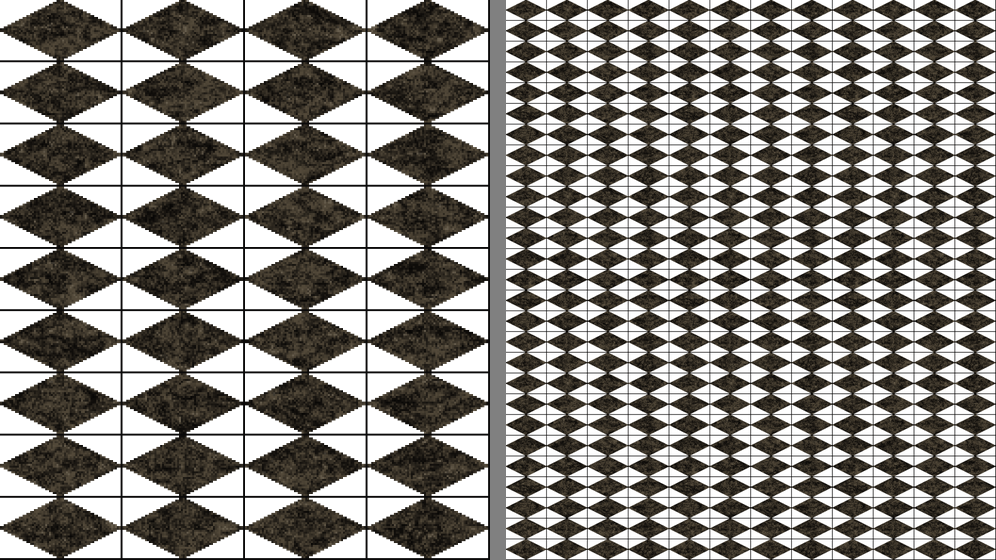
Left: one tile. Right: repeated 3 by 3.
This pattern is drawn by a Shadertoy shader. Its source:

```glsl
const vec2 REPEATS = vec2(4.0, 9.0);
const vec2 CELL = vec2(65.0, 33.0);   // stair steps per cell, one of them for the line
const vec3 PAPER = vec3(1.0);
const vec3 LINE = vec3(0.04, 0.035, 0.035);
const vec3 STONE_DARK = vec3(0.055, 0.046, 0.036);
const vec3 STONE_LIGHT = vec3(0.325, 0.288, 0.226);

float hash(vec2 p, float seed) {
    uvec3 q = uvec3(ivec3(vec3(p, seed)));
    uint h = q.x * 1597u ^ q.y * 51749u ^ q.z * 39119u;
    h = (h ^ (h >> 15)) * 739391u;
    h = (h ^ (h >> 13)) * 461957u;
    h ^= h >> 16;
    return float(h & 65535u) / 65535.0;
}

// Value noise that wraps after a whole number of lattice points
float wrapNoise(vec2 uv, vec2 period, float seed) {
    vec2 p = uv * period;
    vec2 i = floor(p);
    vec2 f = smoothstep(0.0, 1.0, p - i);
    vec2 a = mod(i, period);
    vec2 b = mod(i + 1.0, period);
    float low = mix(hash(a, seed), hash(vec2(b.x, a.y), seed), f.x);
    float high = mix(hash(vec2(a.x, b.y), seed), hash(b, seed), f.x);
    return mix(low, high, f.y);
}

// Grainy stone with flat patches, dark cracks and a few pale flecks
vec3 stone(vec2 uv, vec2 texel) {
    float patches = wrapNoise(uv, vec2(26.0, 54.0), 1.0);
    float streaks = wrapNoise(uv, vec2(68.0, 142.0), 2.0);
    float grain = hash(texel, 3.0);
    float tone = 0.28 * patches + 0.34 * streaks + 0.38 * grain;
    float ridge = abs(wrapNoise(uv, vec2(42.0, 86.0), 4.0) - 0.5);
    float crack = (1.0 - smoothstep(0.02, 0.08, ridge)) * step(0.3, hash(texel, 5.0));
    float fleck = smoothstep(0.72, 0.9, streaks) * step(0.8, grain);
    vec3 color = mix(STONE_DARK, STONE_LIGHT, smoothstep(0.17, 0.8, tone));
    return color * (1.0 - 0.5 * crack) + 0.08 * fleck;
}

// Two-to-one stepped diamond above a bottom line and left of a right line
vec3 stepColor(vec2 index, vec2 grid) {
    vec2 texel = mod(index, grid);
    vec2 local = mod(texel, CELL);
    if (local.y < 0.5 || local.x > CELL.x - 1.5) return LINE;
    float row = min(local.y, CELL.y - local.y);
    float across = abs(local.x + 0.5 - 0.5 * (CELL.x - 1.0));
    return across < 2.0 * row ? stone((texel + 0.5) / grid, texel) : PAPER;
}

void mainImage(out vec4 fragColor, in vec2 fragCoord) {
    vec2 grid = REPEATS * CELL;
    vec2 p = fragCoord / iResolution.xy * grid - 0.5;
    vec2 base = floor(p);

    // Blend neighbouring steps over about one output pixel
    vec2 sharpness = max(iResolution.xy / grid, vec2(1.0));
    vec2 blend = clamp((p - base - 0.5) * sharpness + 0.5, 0.0, 1.0);
    vec3 color = vec3(0.0);
    for (int y = 0; y < 2; y++) {
        for (int x = 0; x < 2; x++) {
            vec2 corner = vec2(x, y);
            vec2 weight = mix(1.0 - blend, blend, corner);
            color += weight.x * weight.y * stepColor(base + corner, grid);
        }
    }
    fragColor = vec4(color, 1.0);
}
```
